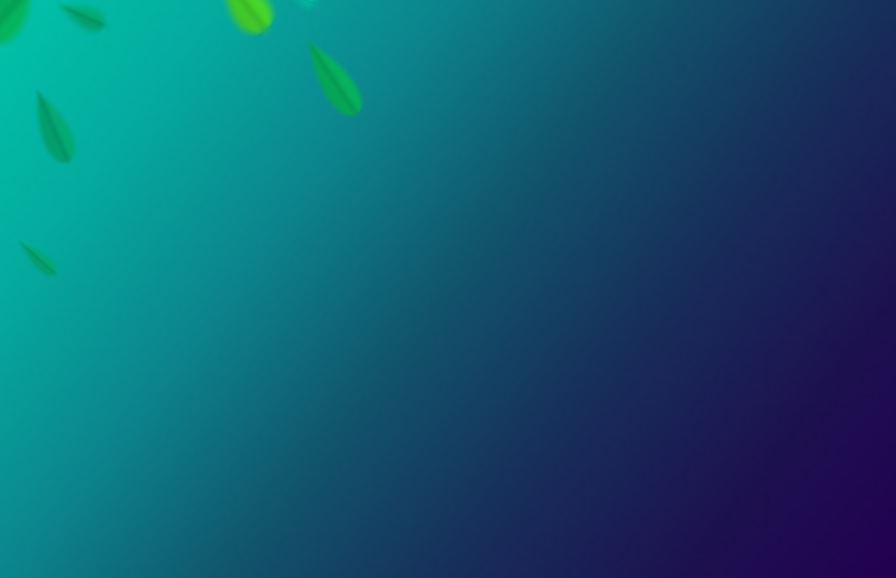
A WebGL 2 fragment shader for this background:

```glsl
#version 300 es
precision highp float;
// Soft-focus green leaves drifting over a diagonal teal-to-indigo gradient.

uniform vec2 u_resolution;
out vec4 fragColor;

// Gradient: share of each axis in the sweep, and evenly spaced colour stops
const vec2 SWEEP = vec2(0.67, 0.33);
const int STOPS = 7;
const vec3 RAMP[STOPS] = vec3[](
    vec3(0.000, 0.765, 0.665), vec3(0.015, 0.670, 0.620),
    vec3(0.045, 0.520, 0.550), vec3(0.065, 0.330, 0.420),
    vec3(0.090, 0.180, 0.355), vec3(0.110, 0.070, 0.310),
    vec3(0.135, 0.000, 0.320));

// Leaves: lengths are in canvas heights, measured from the upper left
struct Leaf { vec2 center; float angle; vec2 size; vec3 tint; };

const vec3 EMERALD = vec3(0.02, 0.68, 0.33);
const vec3 JADE = vec3(0.01, 0.64, 0.42);
const vec3 LIME = vec3(0.28, 0.82, 0.13);
const vec3 AQUA = vec3(0.00, 0.76, 0.64);
const int LEAVES = 7;
const Leaf FOLIAGE[LEAVES] = Leaf[](
    Leaf(vec2(0.014, 0.020), 2.30, vec2(0.062, 0.037), EMERALD),
    Leaf(vec2(0.145, 0.028), 0.42, vec2(0.040, 0.018), JADE),
    Leaf(vec2(0.423, 0.004), 0.92, vec2(0.060, 0.032), LIME),
    Leaf(vec2(0.576, 0.136), 0.98, vec2(0.074, 0.026), EMERALD),
    Leaf(vec2(0.092, 0.220), 1.16, vec2(0.066, 0.025), JADE),
    Leaf(vec2(0.066, 0.447), 0.73, vec2(0.040, 0.013), JADE),
    Leaf(vec2(0.527, 0.000), 0.30, vec2(0.018, 0.010), AQUA));

const float BLUR_TOP = 0.013;
const float BLUR_BELOW = 0.008;
const float BLUR_DEPTH = 0.14;
const float LEAF_OPACITY = 0.93;
const float RIB_SHADE = 0.10;
const float SIDE_SHADE = 0.08;
const float GRAIN = 0.004;

vec3 backdrop(vec2 uv) {
    float x = clamp(dot(uv, SWEEP), 0.0, 1.0) * float(STOPS - 1);
    int i = min(int(x), STOPS - 2);
    return mix(RAMP[i], RAMP[i + 1], x - float(i));
}

vec2 hashGradient(vec2 cell) {
    float a = 6.2832 * fract(sin(dot(cell, vec2(127.1, 311.7))) * 43758.5);
    return vec2(cos(a), sin(a));
}

float gradientNoise(vec2 p) {
    vec2 i = floor(p), f = fract(p);
    vec2 u = f * f * (3.0 - 2.0 * f), e = vec2(1.0, 0.0);
    float low = mix(dot(hashGradient(i), f),
                    dot(hashGradient(i + e.xy), f - e.xy), u.x);
    float high = mix(dot(hashGradient(i + e.yx), f - e.yx),
                     dot(hashGradient(i + e.xx), f - e.xx), u.x);
    return mix(low, high, u.y);
}

// Blend one blurred leaf: pointed at its start, rounded at its end
vec3 paintLeaf(vec3 base, vec2 p, Leaf leaf) {
    float c = cos(leaf.angle), s = sin(leaf.angle);
    vec2 d = p - leaf.center;
    vec2 q = vec2(c * d.x + s * d.y, c * d.y - s * d.x);
    float along = clamp(q.x / leaf.size.x, -1.0, 1.0);
    float halfWidth = leaf.size.y * (1.0 + along) * sqrt(1.0 - along) * 0.92;
    float edge = max(abs(q.y) - halfWidth, abs(q.x) - leaf.size.x);

    // Leaves near the top edge are further out of focus
    float depth = smoothstep(0.0, BLUR_DEPTH, leaf.center.y);
    float blur = mix(BLUR_TOP, BLUR_BELOW, depth);
    float cover = 1.0 - smoothstep(-blur, blur, edge);

    // Darker midrib, and one half turned from the light
    float across = q.y / leaf.size.y;
    float rib = RIB_SHADE * exp(-across * across * 18.0);
    float side = SIDE_SHADE * smoothstep(-0.5, 0.7, across);
    vec3 tint = leaf.tint * (1.04 - rib - side);
    return mix(base, tint, cover * LEAF_OPACITY);
}

void main() {
    vec2 uv = gl_FragCoord.xy / u_resolution;
    vec2 fromTop = vec2(uv.x, 1.0 - uv.y);
    vec2 p = fromTop * vec2(u_resolution.x / u_resolution.y, 1.0);

    vec3 color = backdrop(fromTop);
    for (int i = 0; i < LEAVES; i++) color = paintLeaf(color, p, FOLIAGE[i]);

    // Faint grain keeps the slow gradient from banding
    color += GRAIN * gradientNoise(p * 90.0);
    fragColor = vec4(clamp(color, 0.0, 1.0), 1.0);
}
```
